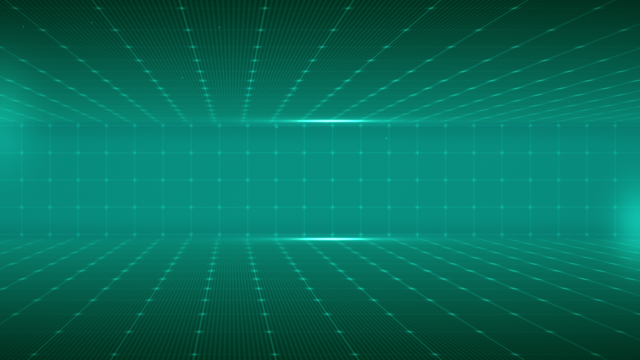
Reproduce this background procedurally as a Shadertoy shader.

```glsl
// Teal digital room: a gridded back wall between a receding ceiling and floor, with light streaks.

const vec3 DARK = vec3(0.005, 0.215, 0.14);
const vec3 MID = vec3(0.03, 0.53, 0.455);
const vec3 WALL = vec3(0.03, 0.565, 0.505);
const vec3 GLOW = vec3(0.10, 0.72, 0.64);
const vec3 SPARK = vec3(0.70, 0.85, 0.80);
const float WALL_TOP = 0.660;
const float WALL_BOTTOM = 0.335;

float hash(vec2 p) {
    return fract(sin(dot(p, vec2(127.1, 311.7))) * 43758.5453);
}

// Distance to the nearest of a set of lines spaced one unit apart
float lineDist(float v) {
    return abs(fract(v + 0.5) - 0.5);
}

float softLine(float dist, float width) {
    return 1.0 - smoothstep(0.0, width, dist);
}

float gauss(vec2 p, vec2 size) {
    p /= size;
    return exp(-dot(p, p));
}

// Perspective grid: x = main lines, y = nodes, z = fine mesh
vec3 planeGrid(vec2 p, vec2 vanish, vec2 cell, vec2 phase, float px) {
    float h = max(abs(p.y - vanish.y), 0.05);
    float slope = (p.x - vanish.x) / h;
    vec2 g = vec2(slope, 1.0 / h) / cell - phase;
    // Screen size of one cell, across the rays and along the depth
    vec2 size = cell * vec2(h * inversesqrt(1.0 + slope * slope), h * h);
    vec2 d = vec2(lineDist(g.x), lineDist(g.y)) * size;
    float ray = softLine(d.x, 0.0015 + px);
    float row = softLine(d.y, 0.001 + px);
    float node = gauss(vec2(lineDist(g.x) * cell.x * h, d.y), vec2(0.009, 0.0032));
    // Fine mesh fades where its lines get thinner than a pixel
    vec2 fineSize = size / vec2(16.0, 10.0);
    vec2 fade = smoothstep(vec2(1.2 * px), vec2(3.5 * px), fineSize);
    vec2 mesh = cos(6.2832 * g * vec2(16.0, 10.0)) * fade;
    return vec3(ray + 0.2 * row, node, mesh.x * (0.8 + 0.2 * mesh.y));
}

// Flat grid on the back wall: x = lines, y = nodes
vec2 wallGrid(vec2 p, float px) {
    vec2 cell = vec2(0.0785, 0.0757);
    vec2 g = (p - vec2(0.0602, 0.5)) / cell;
    vec2 d = vec2(lineDist(g.x), lineDist(g.y)) * cell;
    float lines = softLine(d.x, 0.0008 + px) + softLine(d.y, 0.0008 + px);
    return vec2(lines, gauss(d, vec2(0.0048)));
}

// Bright horizontal flare with a wide faint halo
vec3 streak(vec2 p) {
    vec3 c = GLOW * 0.16 * gauss(p, vec2(0.30, 0.012));
    c += GLOW * 0.28 * gauss(p, vec2(0.16, 0.004));
    return c + SPARK * gauss(p, vec2(0.075, 0.0028));
}

// Sparse floating specks, one possible per cell
float dust(vec2 p) {
    vec2 cell = floor(p * 7.0);
    vec2 pos = 0.2 + 0.6 * vec2(hash(cell), hash(cell + 17.3));
    float lit = step(0.88, hash(cell + 41.7));
    return lit * gauss(fract(p * 7.0) - pos, vec2(0.016));
}

void mainImage(out vec4 fragColor, in vec2 fragCoord) {
    vec2 p = fragCoord / iResolution.y;
    float px = 1.0 / iResolution.y;
    float width = iResolution.x * px;
    float side = abs(p.x / width - 0.5) * 2.0;

    // Ceiling and floor darken away from the wall
    float nearWall = clamp((0.5 - abs(p.y - 0.5)) / 0.335, 0.0, 1.0);
    vec3 col = mix(DARK, MID, pow(nearWall, 1.15));
    col *= 1.0 - 0.12 * side * side * (1.0 - nearWall);

    vec3 grid;
    if (p.y > 0.5) {
        grid = planeGrid(p, vec2(0.6435, 0.498), vec2(0.482, 0.302), vec2(0.40, -0.09), px);
    } else {
        grid = planeGrid(p, vec2(0.6412, 0.5185), vec2(0.443, 0.284), vec2(0.546, 0.0), px);
    }
    // Grid light weakens toward the sides and where it meets the wall
    float reach = 1.0 - 0.45 * side * side;
    reach *= 1.0 - 0.65 * smoothstep(0.65, 1.0, nearWall);
    col += GLOW * reach * (0.13 * grid.x + 0.34 * grid.y + 0.055 * grid.z);

    // Back wall with faint diagonal hatching
    vec3 wall = WALL * (1.0 - 0.05 * side * side);
    wall *= 1.0 - 0.10 * smoothstep(0.09, 0.165, abs(p.y - 0.4975));
    wall *= 1.0 + 0.015 * sin((p.x - p.y) * 560.0);
    vec2 mesh = wallGrid(p, px);
    wall += GLOW * (0.055 * mesh.x + 0.17 * mesh.y) * (1.0 - 0.3 * side);
    float inside = smoothstep(WALL_BOTTOM - 0.012, WALL_BOTTOM + 0.010, p.y)
                 * (1.0 - smoothstep(WALL_TOP - 0.010, WALL_TOP + 0.012, p.y));
    col = mix(col, wall, inside);

    // Side glows, edge streaks and specks
    col += GLOW * 0.19 * gauss(p - vec2(0.0, 0.68), vec2(0.09, 0.15));
    col += GLOW * 0.32 * gauss(p - vec2(width, 0.37), vec2(0.07, 0.11));
    col += streak(p - vec2(0.517 * width, 0.664));
    col += streak(p - vec2(0.517 * width, 0.336));
    col += GLOW * 0.25 * dust(p);

    fragColor = vec4(clamp(col, 0.0, 1.0), 1.0);
}
```
